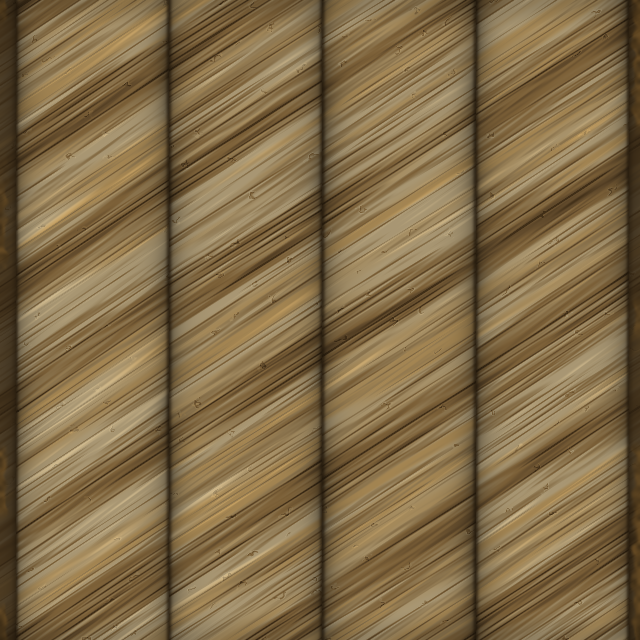
This texture is drawn by a WebGL 2 fragment shader. Its source:

```glsl
#version 300 es
precision highp float;

uniform vec2 u_resolution;
out vec4 fragColor;

// Layout
const float PANELS = 4.0;
const float PANEL_LEFT = 0.0245;
const float PANEL_PITCH = 0.2396;
const float GRAIN_ANGLE = 0.575;
const float BAND_SLOPE = 0.62;
const float BAND_PITCH = 0.200;
const float BAND_START = 0.250;

// Grain
const float STRANDS = 118.0;
const float HAIRS = 270.0;
const float GROOVE_WIDTH = 0.15;
const vec2 CHIP_CELL = vec2(0.058, 0.036);
const float CHIP_CHANCE = 0.36;

// Seams
const float SEAM_WIDTH = 0.0042;
const float SHADOW_WIDTH = 0.018;

// Colours
const vec3 SEAM = vec3(0.13, 0.09, 0.04);
const vec3 UMBER = vec3(0.25, 0.18, 0.09);
const vec3 BROWN = vec3(0.38, 0.29, 0.17);
const vec3 OCHRE = vec3(0.49, 0.38, 0.22);
const vec3 TAN = vec3(0.55, 0.46, 0.31);
const vec3 GOLD = vec3(0.64, 0.52, 0.32);
const vec3 STRAW = vec3(0.66, 0.59, 0.45);
const vec3 BARK = vec3(0.36, 0.26, 0.12);

float hash(vec2 p) {
    return fract(sin(dot(p, vec2(127.1, 311.7))) * 43758.545);
}

float noise(vec2 p) {
    vec2 i = floor(p), f = fract(p);
    f = f * f * (3.0 - 2.0 * f);
    return mix(mix(hash(i), hash(i + vec2(1, 0)), f.x),
               mix(hash(i + vec2(0, 1)), hash(i + vec2(1, 1)), f.x), f.y);
}

// Dark to pale wood; gold tints the pale end
vec3 woodRamp(float tone, float gold) {
    vec3 c = mix(UMBER, BROWN, smoothstep(0.00, 0.24, tone));
    c = mix(c, OCHRE, smoothstep(0.22, 0.42, tone));
    c = mix(c, TAN, smoothstep(0.40, 0.58, tone));
    c = mix(c, mix(STRAW, GOLD, gold), smoothstep(0.54, 0.74, tone));
    return c * (1.0 + 0.24 * smoothstep(0.80, 1.10, tone));
}

// Small ragged nicks: x is the dark cut, y its lit lip
vec2 chips(vec2 grain) {
    vec2 id = floor(grain / CHIP_CELL);
    float pick = hash(id + 3.7);
    vec2 centre = (vec2(hash(id + 11.3), hash(id + 23.9)) - 0.5) * 0.5;
    vec2 p = (fract(grain / CHIP_CELL) - 0.5 - centre) * CHIP_CELL;
    p.x *= 0.65;
    p += (vec2(noise(grain * 240.0), noise(grain * 210.0 + 40.0)) - 0.5) * 0.007;
    float turn = 6.283 * pick / CHIP_CHANCE;
    float radius = mix(0.002, 0.005, hash(id + 31.1));
    float arc = smoothstep(-0.2, 0.5, dot(normalize(p + 1e-5), vec2(cos(turn), sin(turn))));
    float ring = length(p) - radius;
    vec2 mark = vec2(exp(-pow(ring / 0.0010, 2.0)), exp(-pow((ring - 0.002) / 0.0011, 2.0)));
    return mark * arc * step(pick, CHIP_CHANCE);
}

void main() {
    vec2 uv = gl_FragCoord.xy / u_resolution;

    // Panels, each with its own grain offset and slight tilt
    float column = (uv.x - PANEL_LEFT) / PANEL_PITCH;
    float panel = floor(column);
    float seamDistance = PANEL_PITCH * (0.5 - abs(fract(column) - 0.5));
    float angle = GRAIN_ANGLE + 0.03 * (hash(vec2(panel, 5.0)) - 0.5);
    vec2 axis = vec2(cos(angle), sin(angle));
    vec2 grain = vec2(dot(uv, axis), dot(uv, vec2(-axis.y, axis.x)));
    grain += vec2(3.7, 1.9) * (panel + 2.0);

    // Broad diagonal bands with a fainter band between each pair
    float climb = 1.0 - uv.y + BAND_SLOPE * uv.x - BAND_START;
    climb += 0.045 * (noise(grain * vec2(1.5, 9.0)) - 0.5);
    float phase = 6.28318 * climb / BAND_PITCH;
    float band = pow(0.5 + 0.5 * cos(phase), 1.8) + 0.22 * (0.5 + 0.5 * cos(2.0 * phase));

    // Straight strands, slightly crossing hairs, and grooves with a lit side
    float q = grain.y * STRANDS + 1.2 * noise(grain * vec2(2.0, 14.0));
    float broad = noise(grain * vec2(1.8, 42.0));
    float strand = noise(vec2(grain.x * 4.0, q));
    float slant = grain.y - 0.05 * grain.x;
    float hair = noise(vec2(grain.x * 8.0, slant * HAIRS));
    float sliver = noise(vec2(grain.x * 6.0, (grain.y + 0.04 * grain.x) * STRANDS * 1.4));
    float row = fract(q) - 0.5;
    float cut = smoothstep(0.38, 0.75, noise(vec2(grain.x * 5.0, floor(q) + 90.0)));
    float groove = cut * exp(-pow(row / GROOVE_WIDTH, 2.0));
    float lip = cut * exp(-pow((row + 0.30) / 0.13, 2.0));

    float tone = 0.80 - 0.33 * band;
    tone += 0.20 * (broad - 0.5) + 0.34 * (strand - 0.5);
    tone += 0.30 * (hair - 0.5) + 0.26 * (sliver - 0.5);
    tone += 0.10 * lip - groove * (0.32 + 0.10 * band);
    vec2 chip = chips(grain);
    tone += 0.10 * chip.y - 0.26 * chip.x;

    float gold = smoothstep(0.35, 0.70, 0.65 * noise(grain * vec2(3.0, 75.0) + 17.0)
                                      + 0.35 * noise(grain * vec2(3.0, 16.0) + 51.0));
    vec3 color = woodRamp(tone, gold);

    // Soft shadow and dark core of each seam
    float wear = 0.75 + 0.5 * noise(vec2(panel, uv.y * 14.0));
    color *= 1.0 - 0.46 * wear * exp(-seamDistance / SHADOW_WIDTH);
    color = mix(color, SEAM, 0.66 * exp(-pow(seamDistance / SEAM_WIDTH, 2.0)));

    // Dark outer borders with worn bark patches
    float outside = max(-column, column - PANELS) * PANEL_PITCH;
    float border = smoothstep(-0.005, 0.005, outside);
    color = mix(color, mix(UMBER * 0.75, color, 0.28), border);
    float rim = min(uv.x, 1.0 - uv.x) + 0.010 * (noise(uv * 70.0) - 0.5);
    float patches = smoothstep(0.48, 0.68, noise(vec2(panel * 3.0, uv.y * 8.0)));
    color = mix(color, BARK * (0.7 + 0.5 * noise(uv * 110.0)),
                0.8 * border * patches * (1.0 - smoothstep(0.005, 0.013, rim)));

    // Gentle dimming at top and bottom
    color *= mix(0.86, 1.0, smoothstep(0.0, 0.05, min(uv.y, 1.0 - uv.y)));
    fragColor = vec4(color, 1.0);
}
```
